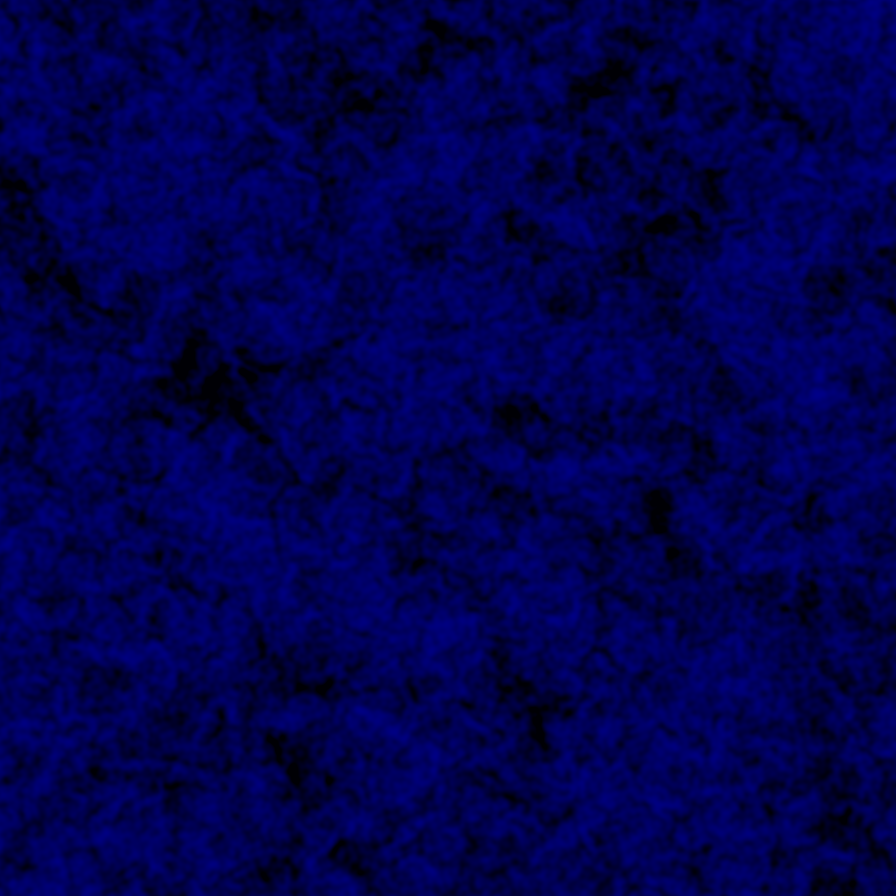
Write a WebGL 2 fragment shader that draws this texture.

```glsl
#version 300 es
precision highp float;

// Deep blue mottled surface: fine soft grain broken by clustered dark blotches.
// Rotated octaves of gradient noise, scaled to unit spread, are summed into a
// bell-shaped tone, which a slightly skewed curve turns into blue intensity.

uniform vec2 u_resolution;
out vec4 fragColor;

const float NOISE_GAIN = 4.63;   // brings gradient noise to unit deviation
const float MID_BLUE = 0.313;
const float CONTRAST = 0.089;
const float SKEW = 0.008;

// Integer hash of a lattice cell, result in 0..1
float hash(ivec2 cell, uint seed) {
    uint h = uint(cell.x) * 1597334677u ^ uint(cell.y) * 3812015801u ^ seed * 668265263u;
    h = (h ^ (h >> 16)) * 2246822519u;
    h = (h ^ (h >> 13)) * 3266489917u;
    h ^= h >> 16;
    return float(h >> 8) / 16777216.0;
}

// Contribution of one lattice corner with a random unit gradient
float corner(ivec2 cell, vec2 offset, uint seed) {
    float angle = 6.28319 * hash(cell, seed);
    return dot(vec2(cos(angle), sin(angle)), offset);
}

float gradientNoise(vec2 p, uint seed) {
    vec2 base = floor(p);
    vec2 f = p - base;
    ivec2 cell = ivec2(base);
    vec2 fade = f * f * f * (f * (f * 6.0 - 15.0) + 10.0);
    float low = mix(corner(cell, f, seed),
                    corner(cell + ivec2(1, 0), f - vec2(1, 0), seed), fade.x);
    float high = mix(corner(cell + ivec2(0, 1), f - vec2(0, 1), seed),
                     corner(cell + ivec2(1, 1), f - vec2(1, 1), seed), fade.x);
    return NOISE_GAIN * mix(low, high, fade.y);
}

// Noise on a lattice turned by a seed-dependent angle
float octave(vec2 p, float frequency, uint seed) {
    float angle = 0.7 + 1.13 * float(seed);
    float c = cos(angle), s = sin(angle);
    return gradientNoise(mat2(c, s, -s, c) * p * frequency + 0.37, seed);
}

// Small displacement that makes blotch outlines ragged
vec2 ragged(vec2 p, float frequency, float amount) {
    return p + amount * vec2(octave(p, frequency, 11u), octave(p, frequency, 12u));
}

// Skewed tone curve: a long dark tail and compressed highlights
float toneToBlue(float tone) {
    return MID_BLUE + CONTRAST * tone - SKEW * tone * tone;
}

void main() {
    vec2 uv = gl_FragCoord.xy / min(u_resolution.x, u_resolution.y);
    vec2 p = ragged(uv, 22.0, 0.005);

    // Broad drifts of light and shade
    float broad = 0.28 * octave(p, 2.6, 1u) + 0.32 * octave(p, 6.0, 2u);

    // Blotches, stronger where the broad tone is dark
    float blotches = 0.37 * octave(p, 13.0, 3u) + 0.46 * octave(p, 27.0, 4u);
    blotches *= clamp(1.0 - 0.5 * broad, 0.4, 1.7);

    // Fine soft grain
    float grain = 0.52 * octave(p, 54.0, 5u) + 0.40 * octave(uv, 96.0, 6u);

    float blue = toneToBlue(broad + blotches + grain);
    fragColor = vec4(0.0, 0.0, clamp(blue, 0.02, 0.55), 1.0);
}
```
